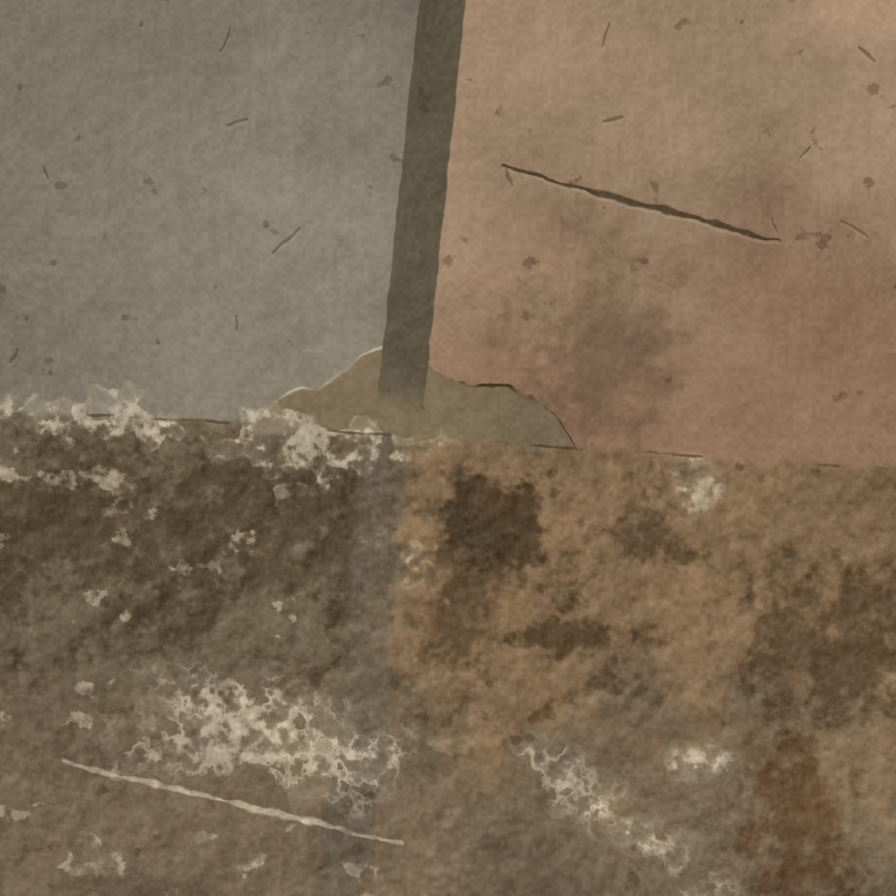
Give the GLSL for this texture, as a Shadertoy shader.

```glsl
// A weathered plaster wall: grey and tan panels split by a dark leaning strip,
// above a stained lower half with flaking patches. Layers of fbm noise are
// masked by ragged ellipses, broken strokes and a sloping joint.

const vec3 GREY = vec3(0.485, 0.45, 0.39);
const vec3 TAN = vec3(0.62, 0.52, 0.42);
const vec3 ROSE = vec3(0.56, 0.445, 0.355);
const vec3 OLIVE = vec3(0.41, 0.365, 0.285);
const vec3 BROWN = vec3(0.50, 0.405, 0.30);
const vec3 FLOOR = vec3(0.46, 0.395, 0.31);
const vec3 UMBER = vec3(0.27, 0.215, 0.145);
const vec3 STRIP = vec3(0.365, 0.33, 0.265);
const vec3 MORTAR = vec3(0.48, 0.42, 0.325);
const vec3 PLASTER = vec3(0.72, 0.665, 0.57);

float hash(vec2 p) {
    return fract(sin(dot(p, vec2(127.1, 311.7))) * 43758.5453);
}

float noise(vec2 p) {
    vec2 i = floor(p), f = fract(p);
    f = f * f * (3.0 - 2.0 * f);
    return mix(mix(hash(i), hash(i + vec2(1, 0)), f.x),
               mix(hash(i + vec2(0, 1)), hash(i + vec2(1, 1)), f.x), f.y);
}

// Layered noise centred on zero.
float fbm(vec2 p) {
    float sum = -0.485, amp = 0.5;
    for (int i = 0; i < 5; i++) {
        sum += amp * noise(p);
        p = mat2(1.6, 1.2, -1.2, 1.6) * p + 7.3;
        amp *= 0.5;
    }
    return sum;
}

// Ellipse with a ragged rim; soft sets the width of the fade.
float blob(vec2 p, vec2 centre, vec2 radius, float angle, float rag, float soft) {
    float c = cos(angle), s = sin(angle);
    vec2 q = mat2(c, -s, s, c) * (p - centre) / radius;
    return 1.0 - smoothstep(1.0 - soft, 1.0 + soft, length(q) + rag);
}

// Thin tapered line from a to b that wavers and breaks up.
float stroke(vec2 p, vec2 a, vec2 b, float width) {
    p += 0.008 * vec2(fbm(p * 45.0), fbm(p * 45.0 + 9.0));
    vec2 ab = b - a;
    float t = clamp(dot(p - a, ab) / dot(ab, ab), 0.0, 1.0);
    float w = width * (0.3 + 2.0 * t * (1.0 - t)) * (0.2 + 1.5 * noise(p * 75.0));
    return 1.0 - smoothstep(w * 0.4, w + 0.0015, length(p - a - ab * t));
}

// Dark groove with a lit lower lip.
vec3 crack(vec3 col, vec2 p, vec2 a, vec2 b, float width) {
    col = mix(col, PLASTER, 0.35 * stroke(p + vec2(0.0, 0.004), a, b, width));
    return mix(col, UMBER, 0.8 * stroke(p, a, b, width));
}

void mainImage(out vec4 fragColor, in vec2 fragCoord) {
    vec2 p = fragCoord / iResolution.xy;
    float cloud = fbm(p * 5.0), mottle = fbm(p * 13.0 + 20.0);
    float fine = fbm(p * 42.0 + 50.0), grit = fbm(p * 110.0 + 80.0);
    float rag = 1.8 * mottle + 1.8 * fine + 0.8 * grit;
    float joint = 0.545 - 0.07 * p.x - p.y + 0.006 * fbm(p * 30.0);
    float across = p.x - 0.494 + 0.105 * (1.0 - p.y);
    float lower = smoothstep(-0.004, 0.008, joint + 0.02 * fine);

    // Upper panels and lower wall
    vec3 grey = GREY + 0.04 * blob(p, vec2(0.3, 0.72), vec2(0.25), 0.0, cloud, 0.7);
    vec3 rosy = mix(TAN, ROSE, smoothstep(-0.76, -0.53, -p.y - 0.5 * cloud));
    vec3 col = mix(grey, rosy, smoothstep(-0.002, 0.002, across + 0.003 * fine));
    vec3 base = mix(OLIVE, BROWN, smoothstep(-0.02, 0.09, across + 0.3 * mottle));
    base = mix(FLOOR, base, smoothstep(0.1, 0.3, p.y + 0.3 * mottle));
    col = mix(col, base, lower);

    // Stains
    float dark = 0.45 * blob(p, vec2(0.12, 0.42), vec2(0.35, 0.09), -0.1, 2.0 * rag, 0.6);
    dark = max(dark, 0.75 * blob(p, vec2(0.55, 0.43), vec2(0.06, 0.05), -0.5, rag, 0.35));
    dark = max(dark, 0.5 * blob(p, vec2(0.52, 0.34), vec2(0.045, 0.11), -0.2, rag, 0.5));
    dark = max(dark, 0.6 * blob(p, vec2(0.63, 0.29), vec2(0.06, 0.018), 0.0, rag, 0.4));
    dark = max(dark, 0.55 * blob(p, vec2(0.94, 0.28), vec2(0.08, 0.08), 0.5, rag, 0.5)) * lower;
    dark = max(dark, 0.25 * blob(p, vec2(0.65, 0.62), vec2(0.06, 0.08), 0.2, rag, 0.7));
    col = mix(col, UMBER, dark);
    col = mix(col, vec3(0.36, 0.25, 0.16), 0.6 * blob(p, vec2(0.9, 0.09), vec2(0.06, 0.08), 0.0, rag, 0.5));

    // Mortar mound under the strip
    float crown = 0.57 - 0.04 * pow(abs(p.x - 0.455) / 0.172, 6.0)
                + 0.045 * exp(-pow((p.x - 0.44) / 0.05, 2.0));
    float depth = crown - p.y + 0.03 * mottle + 0.012 * fine;
    float upper = 1.0 - lower;
    col = mix(col, MORTAR, smoothstep(-0.001, 0.002, depth) * upper);
    float rim = (1.0 - smoothstep(0.0005, 0.003, abs(depth))) * upper;
    col = mix(col, mix(PLASTER, UMBER, smoothstep(0.45, 0.48, p.x)), rim * smoothstep(-0.25, 0.2, fine));

    // Leaning strip, surviving as a faint ghost below the joint
    float bar = 1.0 - smoothstep(0.0245, 0.0275, abs(across + 0.004 * fine));
    float ghost = 1.0 - smoothstep(0.02, 0.03, abs(across + 0.006) + 0.04 * mottle + 0.02 * fine);
    col = mix(col, STRIP, bar * smoothstep(0.54, 0.59, p.y + 0.1 * mottle));
    col = mix(col, vec3(0.41, 0.37, 0.305), 0.6 * ghost * lower);

    // Flaking plaster: joint band, larger patches, scattered flecks
    float pale = 1.0 - smoothstep(0.008, 0.02, abs(joint - 0.008) + 0.12 * mottle + 0.09 * fine);
    pale *= 1.0 - smoothstep(0.46, 0.53, p.x);
    pale = max(pale, blob(p, vec2(0.29, 0.18), vec2(0.12, 0.045), -0.25, 1.7 * rag, 0.2));
    pale = max(pale, blob(p, vec2(0.67, 0.1), vec2(0.13, 0.025), -0.65, 1.6 * rag, 0.25));
    pale = max(pale, blob(p, vec2(0.775, 0.15), vec2(0.042, 0.02), 0.0, rag, 0.2));
    pale = max(pale, 0.8 * blob(p, vec2(0.78, 0.46), vec2(0.025, 0.032), 0.3, 0.7 * rag, 0.15));
    pale = max(pale, 0.6 * blob(p, vec2(0.46, 0.37), vec2(0.016, 0.05), -0.2, rag, 0.2));
    float flecks = smoothstep(0.17, 0.23, fbm(p * vec2(22.0, 30.0) + 70.0) + 0.15 * grit);
    pale = max(pale, 0.6 * flecks * lower * (1.0 - smoothstep(0.35, 0.6, p.x)));
    pale *= 0.35 + 0.65 * smoothstep(-0.12, 0.1, fine + 0.7 * grit);
    pale = max(pale, stroke(p, vec2(0.07, 0.15), vec2(0.45, 0.058), 0.005));
    col = mix(col, PLASTER + 0.2 * grit, 0.85 * pale);

    // Broken joint line, long crack, pits and small scratches
    float seam = 1.0 - smoothstep(0.0005, 0.0025, abs(joint));
    col = mix(col, UMBER, 0.6 * seam * smoothstep(-0.05, 0.15, fbm(p * 26.0)));
    col = crack(col, p, vec2(0.56, 0.815), vec2(0.87, 0.73), 0.0045);
    col = mix(col, UMBER, 0.35 * smoothstep(0.23, 0.3, fbm(p * 34.0 + 31.0)));
    for (float i = 0.0; i < 14.0; i++) {
        vec2 a = vec2(hash(vec2(i, 5.0)), 0.57 + 0.41 * hash(vec2(i, 6.0)));
        vec2 b = a + 0.05 * (vec2(hash(vec2(i, 7.0)), hash(vec2(i, 8.0))) - 0.4);
        col = mix(col, crack(col, p, a, b, 0.0018), 0.5);
    }

    // Cloudy tone, raking light on the rough surface, fine grain
    float relief = fine - fbm((p + vec2(-0.003, 0.004)) * 42.0 + 50.0);
    col *= 1.0 + 0.2 * cloud + (0.15 + 0.15 * lower) * mottle + (0.05 + 0.2 * lower) * grit;
    col += (0.11 + 0.16 * lower) * relief + 0.045 * (noise(p * 230.0) - 0.5);
    fragColor = vec4(clamp(col, 0.0, 1.0), 1.0);
}
```
